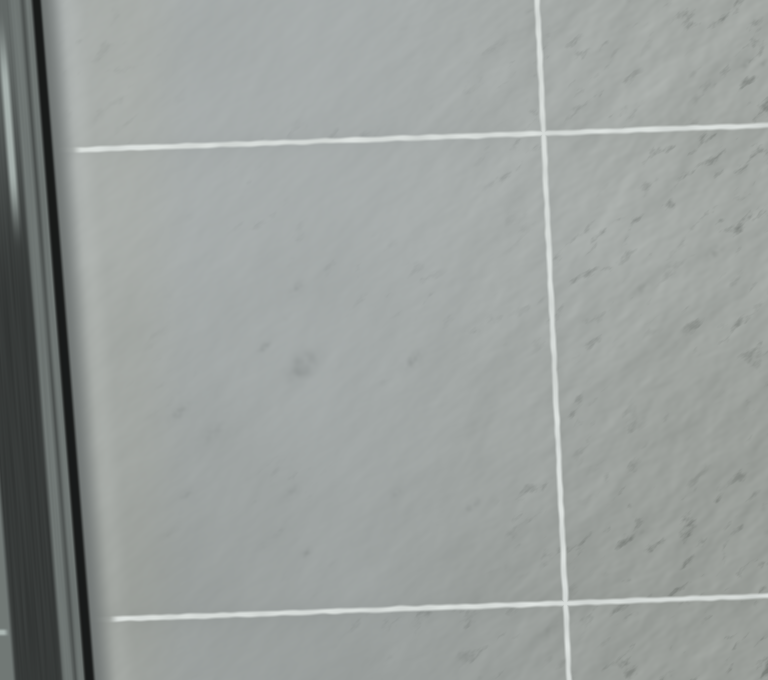
Give the GLSL for this texture, as a WebGL 2 fragment shader.

```glsl
#version 300 es
precision highp float;
// Grey slate-look wall tiles with thin pale grout, seen slightly askew beside a dark metal frame.
// A sheared grid gives the joints, stretched gradient noise the diagonal cleft marks,
// and bands measured from one slanted seam give the frame. Lengths are in canvas heights.
uniform vec2 u_resolution;
out vec4 outColor;

vec2 hash2(vec2 p) {
  vec3 q = fract(p.xyx * vec3(0.1031, 0.103, 0.0973));
  q += dot(q, q.yzx + 33.33);
  return fract((q.xx + q.yz) * q.zy);
}

float corner(vec2 cell, vec2 offset) {
  float angle = 6.2832 * hash2(cell).x;
  return dot(vec2(cos(angle), sin(angle)), offset);
}

float gradientNoise(vec2 p) {
  vec2 i = floor(p), f = p - i;
  vec2 w = f * f * f * (f * (f * 6.0 - 15.0) + 10.0);
  vec2 e = vec2(0.0, 1.0);
  return mix(mix(corner(i, f), corner(i + e.yx, f - e.yx), w.x),
             mix(corner(i + e, f - e), corner(i + 1.0, f - 1.0), w.x), w.y);
}

float fbm(vec2 p) {
  float sum = 0.0, amplitude = 0.6;
  for (int i = 0; i < 4; i++) {
    sum += amplitude * gradientNoise(p);
    p = p * 2.03 + 17.3;
    amplitude *= 0.5;
  }
  return sum;
}

float band(float x, float from, float to, float blur) {
  return smoothstep(from - blur, from + blur, x) * (1.0 - smoothstep(to - blur, to + blur, x));
}

// Diagonal coordinates: x runs along the cleft marks, y across them
vec2 alongGrain(vec2 p) {
  return vec2(dot(p, vec2(0.74, 0.67)), dot(p, vec2(-0.67, 0.74)));
}

vec3 tileColor(vec2 p, vec2 tile) {
  vec2 shift = 40.0 * hash2(tile + 20.0);
  vec2 grain = alongGrain(p) + shift;
  float rough = smoothstep(0.45, 1.05, p.x);

  // Broad light, brightest in the upper middle
  float light = 0.12 + 0.8 * smoothstep(0.05, 0.72, p.y) - 0.3 * smoothstep(0.75, 1.1, p.x);
  light += 0.5 * fbm(p * 3.5 + shift) + 0.12 * (hash2(tile + 7.0).y - 0.5);
  vec3 color = mix(vec3(0.595, 0.615, 0.608), vec3(0.655, 0.676, 0.674), clamp(light, 0.0, 1.0));
  color += vec3(0.006, 0.003, -0.008) * (rough + band(p.x, 0.1, 0.24, 0.05));

  // Shallow relief, lit from the upper left
  vec2 reliefScale = vec2(9.0, 19.0);
  float relief = fbm(grain * reliefScale) - fbm((grain + vec2(0.004, -0.007)) * reliefScale);
  color += relief * (0.035 + 0.08 * rough);

  // Fine cleft marks gathered in patches
  float patches = smoothstep(0.0, 0.4, fbm(p * 4.5 + shift.yx) + 0.28 * rough);
  float cleft = smoothstep(0.12, 0.5, fbm(grain * vec2(20.0, 48.0) + 5.0));
  color -= 0.13 * cleft * patches * (0.35 + 0.65 * rough);

  // Scattered soft specks
  for (int i = 0; i < 26; i++) {
    vec2 seed = vec2(float(i) * 3.7 + 1.0, 9.0);
    vec2 center = vec2(0.16, 0.0) + vec2(0.97, 1.0) * hash2(seed);
    vec2 size = mix(vec2(0.007, 0.004), vec2(0.017, 0.008), hash2(seed + 51.0).x);
    vec2 d = alongGrain(p - center) / size;
    float ragged = 0.7 + gradientNoise(p * 110.0);
    color -= 0.055 * hash2(seed + 83.0).y * ragged * exp(-dot(d, d));
  }
  vec2 smudge = alongGrain(p - vec2(0.445, 0.462)) / vec2(0.026, 0.015);
  color -= 0.065 * (0.8 + gradientNoise(p * 70.0)) * exp(-dot(smudge, smudge));
  return color;
}

// s is the distance to the right of the black seam
vec3 frameColor(float s, float y, float blur) {
  vec3 tint = vec3(0.96, 1.02, 1.0);
  float streak = 0.03 * gradientNoise(vec2(s * 260.0, y * 5.0));
  float tone = mix(0.22, 0.4, smoothstep(0.55, 1.0, y)) + streak;
  tone = mix(tone, 0.46, 1.0 - smoothstep(-0.114, -0.106, s));
  tone = mix(tone, 0.45 + streak, band(s, -0.04, -0.006, 0.004));
  tone -= 0.14 * band(s, -0.024, -0.018, 0.004);
  float shine = band(s, -0.061, -0.05, 0.004) * band(y, 0.69, 0.93, 0.06);
  tone = mix(tone, 0.74, 0.85 * shine);
  tone = mix(tone, 0.7, band(y, 0.066, 0.074, 0.003) * (1.0 - smoothstep(-0.122, -0.112, s)));
  tone = mix(tone, 0.1, band(s, -0.007, 0.006, 0.002 + blur));
  return tone * tint;
}

void main() {
  vec2 p = gl_FragCoord.xy / u_resolution.y;
  float pixel = 1.0 / u_resolution.y;
  float seam = p.x - (0.132 - 0.078 * p.y);

  // Sheared tile grid and distance to the nearest joints
  vec2 pitch = vec2(0.72, 0.692);
  vec2 grid = vec2(p.x + 0.047 * p.y - 0.837, p.y - 0.0355 * (p.x - 0.8) - 0.112);
  grid += 0.0012 * vec2(gradientNoise(p.yy * 28.0), gradientNoise(p.xx * 28.0 + 8.0));
  vec2 cell = grid / pitch;
  vec2 joint = abs(cell - round(cell)) * pitch;
  vec3 color = tileColor(p, floor(cell));

  // Grout with soft edges, fading out near the frame
  float nearest = min(joint.x, joint.y);
  float halfWidth = 0.0037 + 0.0012 * gradientNoise(p * 45.0);
  float grout = 1.0 - smoothstep(halfWidth - 0.0012 - pixel, halfWidth + 0.0012 + pixel, nearest);
  grout *= mix(0.15, 1.0, smoothstep(0.034, 0.05, seam));
  color -= 0.025 * exp(-nearest * 110.0);
  color = mix(color, vec3(0.84, 0.86, 0.85) + 0.06 * gradientNoise(p * 30.0), grout);

  // Shadowed wall edge, then the frame itself
  color += 0.025 * band(seam, 0.038, 0.06, 0.014);
  color = mix(vec3(0.45, 0.47, 0.465), color, smoothstep(0.008, 0.042, seam));
  color = mix(frameColor(seam, p.y, pixel), color, smoothstep(0.004, 0.009 + pixel, seam));
  outColor = vec4(clamp(color, 0.0, 1.0), 1.0);
}
```
